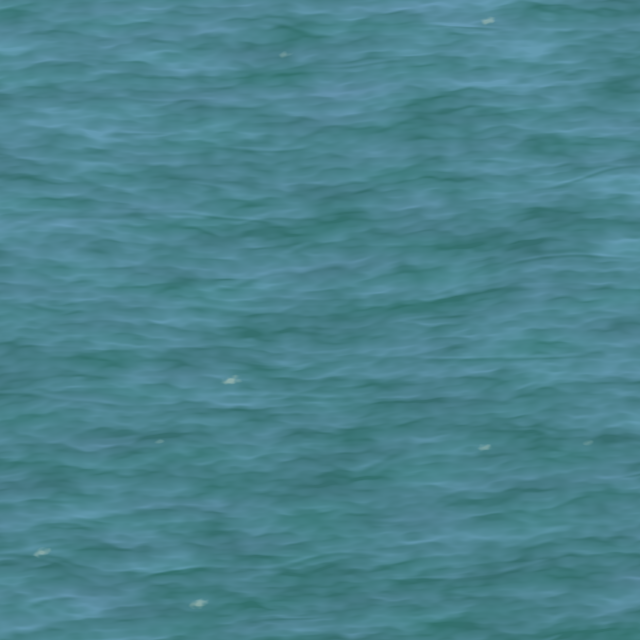
A WebGL 1 fragment shader for this texture:

```glsl
precision highp float;
// Choppy teal sea seen from above: stretched gradient noise at several scales
// forms slightly tilted waves, steepened so bright crests end sharply over
// dark troughs. Thin ridges streak the crests; a jittered grid adds foam.
uniform vec2 u_resolution;

vec2 hash2(vec2 cell) {
  vec3 q = fract(cell.xyx * vec3(0.1031, 0.1030, 0.0973));
  q += dot(q, q.yzx + 33.33);
  return fract((q.xx + q.yz) * q.zy);
}

float corner(vec2 cell, vec2 offset) {
  return dot(hash2(cell) * 2.0 - 1.0, offset);
}

float gradientNoise(vec2 p) {
  vec2 i = floor(p), f = fract(p);
  vec2 u = f * f * f * (f * (f * 6.0 - 15.0) + 10.0);
  vec2 e = vec2(1.0, 0.0);
  float low = mix(corner(i, f), corner(i + e, f - e), u.x);
  float high = mix(corner(i + e.yx, f - e.yx), corner(i + 1.0, f - 1.0), u.x);
  return mix(low, high, u.y) * 1.3;
}

// Swell, chop and ripples, from long to short
float waveHeight(vec2 p) {
  float swell = gradientNoise(p * vec2(2.8, 17.0) + 40.3);
  float chop = gradientNoise(p * vec2(7.0, 38.0) + 71.7);
  float ripple = gradientNoise(p * vec2(16.0, 72.0) + 15.1);
  float fine = gradientNoise(p * vec2(38.0, 125.0) + 93.6);
  return 0.56 * swell + 0.60 * chop + 0.52 * ripple + 0.30 * fine;
}

// Narrow bright line with a dark line just below it, along noise contours
float crestLines(vec2 p) {
  float n = gradientNoise(p * vec2(4.5, 27.0) + 27.4);
  float above = gradientNoise((p + vec2(0.0, 0.003)) * vec2(4.5, 27.0) + 27.4);
  float edge = n / 0.07;
  float rising = smoothstep(0.0, 0.04, above - n);
  float strength = smoothstep(-0.15, 0.35, gradientNoise(p * vec2(6.0, 14.0) + 82.2));
  return edge * exp(-0.5 * edge * edge) * rising * strength;
}

// Soft, ragged specks in about a third of the grid cells
float foamFlecks(vec2 uv) {
  vec2 grid = uv * 5.0, home = floor(grid);
  float foam = 0.0;
  for (int y = -1; y <= 1; y++) {
    for (int x = -1; x <= 1; x++) {
      vec2 cell = home + vec2(float(x), float(y));
      vec2 seed = hash2(cell + 57.0);
      vec2 d = (grid - cell - hash2(cell + 19.0)) / 5.0;
      d.y -= 0.15 * d.x;
      float size = mix(0.7, 1.3, seed.y);
      float r = length(d / (vec2(0.013, 0.006) * size));
      r += 0.5 * gradientNoise(uv * vec2(110.0, 170.0));
      foam += step(seed.x, 0.34) * mix(0.4, 1.0, seed.y) * smoothstep(1.1, 0.1, r);
    }
  }
  return min(foam, 1.0);
}

void main() {
  vec2 uv = gl_FragCoord.xy / u_resolution;

  // Tilt the wave fronts and let them bend gently
  vec2 p = uv;
  p.y -= 0.05 * uv.x;
  p.y += 0.020 * gradientNoise(uv * vec2(2.3, 3.1) + 8.4);
  p.y += 0.006 * gradientNoise(uv * vec2(8.0, 12.0) + 31.9);

  // Steepen the lower edge of each crest
  float h = waveHeight(p + vec2(0.0, 0.009 * waveHeight(p)));
  float patches = gradientNoise(uv * vec2(2.2, 5.0) + 63.2);
  float light = 0.49 + 1.0 * h + 0.16 * patches + 0.22 * (uv.y - 0.5);
  light += 0.42 * crestLines(p);
  light = clamp(light, -0.15, 1.25);

  // Green troughs to blue crests, with patches of greyer sky reflection
  vec3 trough = vec3(0.230, 0.453, 0.462);
  vec3 crest = vec3(0.362, 0.574, 0.648);
  vec3 color = mix(trough, crest, light);
  float tint = gradientNoise(p * vec2(6.0, 30.0) + 5.5);
  color += vec3(0.020, -0.012, 0.014) * tint;

  color = mix(color, vec3(0.62, 0.73, 0.70), 0.75 * foamFlecks(uv));
  gl_FragColor = vec4(color, 1.0);
}
```
